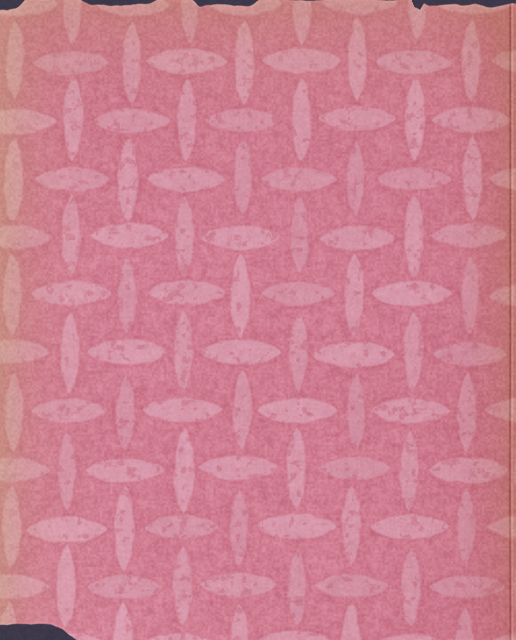
Reproduce this pattern procedurally as a Shadertoy shader.

```glsl
const vec2 CELL = vec2(0.0891, 0.0911);      // spacing of neighbouring lenses
const vec2 FIRST = vec2(0.027, 0.096);       // first lens centre, from top left
const vec2 FLAT_LENS = vec2(0.060, 0.0185);  // half length, half thickness
const vec2 TALL_LENS = vec2(0.062, 0.0140);
const float SKEW = 0.012;
const float JITTER = 0.006;
const float SHEET_WIDTH = 0.8047;
const vec3 GROUND = vec3(0.815, 0.487, 0.570);
const vec3 RAISED = vec3(0.840, 0.590, 0.665);
const vec3 SHADE = vec3(0.760, 0.395, 0.475);
const vec3 AGED = vec3(0.755, 0.490, 0.455);
const vec3 BACKING = vec3(0.24, 0.22, 0.29);

float hash(vec2 p) {
    vec3 q = fract(vec3(p.xyx) * 0.1031);
    q += dot(q, q.yzx + 33.33);
    return fract((q.x + q.y) * q.z);
}

float noise(vec2 p) {
    vec2 i = floor(p), f = fract(p);
    f = f * f * (3.0 - 2.0 * f);
    return mix(mix(hash(i), hash(i + vec2(1, 0)), f.x),
               mix(hash(i + vec2(0, 1)), hash(i + vec2(1, 1)), f.x), f.y);
}

float fbm(vec2 p) {
    float sum = 0.0, gain = 0.533;
    for (int i = 0; i < 4; i++) {
        sum += gain * noise(p);
        p = p * 2.03 + 17.7;
        gain *= 0.5;
    }
    return sum;
}

// Approximate distance to a pointed oval lying along x
float lens(vec2 p, vec2 size) {
    p = abs(p);
    float t = min(p.x / size.x, 1.0);
    return p.y - size.y * pow(1.0 - t * t, 0.72) + max(p.x - size.x, 0.0);
}

// Nearest lens of the basket weave: x = distance, y = random value
vec2 weave(vec2 p) {
    vec2 g = (p - FIRST) / CELL;
    vec2 base = floor(g + 0.5);
    vec2 best = vec2(1.0, 0.0);
    for (int j = -1; j <= 1; j++)
    for (int i = -1; i <= 1; i++) {
        vec2 id = base + vec2(i, j);
        float rnd = hash(id + 41.0);
        vec2 shift = vec2(hash(id + 73.0), hash(id + 97.0)) - 0.5;
        vec2 q = (g - id) * CELL - shift * JITTER;
        bool tall = mod(id.x + id.y, 2.0) < 0.5;
        float d = lens(tall ? q.yx : q, (tall ? TALL_LENS : FLAT_LENS) * (0.94 + 0.12 * rnd));
        if (d < best.x) best = vec2(d, rnd);
    }
    return best;
}

float span(float x, float a, float b) {
    return smoothstep(a - 0.012, a + 0.012, x) * (1.0 - smoothstep(b - 0.012, b + 0.012, x));
}

// Signed distance inside the torn sheet
float tornSheet(vec2 p) {
    float rag = 0.012 * (fbm(vec2(p.x * 26.0, 3.0)) - 0.5);
    float top = 0.018 * span(p.x, -0.1, 0.035) + 0.010 * span(p.x, 0.13, 0.24)
              + 0.014 * span(p.x, 0.305, 0.40) + 0.012 * span(p.x, 0.66, 0.9)
              + 0.017 * (1.0 - smoothstep(0.003, 0.012, abs(p.x - 0.652))) - 0.003;
    float bottom = 0.976 + 0.028 * smoothstep(0.075, 0.135, p.x);
    return min(p.y - top - rag, bottom + rag * 0.7 - p.y);
}

void mainImage(out vec4 fragColor, in vec2 fragCoord) {
    float px = 1.0 / iResolution.y;
    vec2 p = vec2(fragCoord.x, iResolution.y - fragCoord.y) * px;

    // Paper fibre and fine cloth grain
    float grain = noise(p * 310.0) - 0.5;
    float blotch = fbm(p * 85.0) - 0.5;
    float cloth = noise(p * vec2(260.0, 70.0)) + noise(p * vec2(70.0, 260.0)) - 1.0;

    // Embossed lenses with worn rims and shaded surroundings
    vec2 w = weave(p + vec2(SKEW * p.y, 0.0) + 0.003 * (vec2(noise(p * 60.0), noise(p * 60.0 + 9.0)) - 0.5));
    float d = w.x + 0.005 * blotch;
    float raised = 1.0 - smoothstep(-0.0025, 0.0015 + px, d);
    float halo = exp(-max(d, 0.0) / 0.006) * (1.0 - raised);
    float pits = smoothstep(0.56, 0.74, fbm(p * 105.0 + 31.0)) * raised;

    vec3 color = mix(GROUND, SHADE, halo * 0.36);
    color = mix(color, RAISED + 0.02 * (w.y - 0.5), raised * (0.80 + 0.2 * w.y));
    color = mix(color, SHADE, pits * 0.45);
    color += vec3(0.7, 1.0, 0.95) * (grain * 0.075 + cloth * 0.035 + blotch * 0.07) * (1.0 - 0.45 * raised);

    // Uneven fading and browned margins
    float cloud = fbm(p * 5.0);
    color += vec3(0.025, 0.035, 0.035) * (smoothstep(0.75, 0.0, p.x) * p.y + cloud - 0.75);
    float left = exp(-p.x / 0.045);
    float right = exp(-(SHEET_WIDTH - p.x) / 0.035);
    float top = exp(-p.y / 0.075);
    float age = clamp((left + right + 0.8 * top) * (0.65 + 0.6 * cloud), 0.0, 0.9);
    vec3 brown = AGED + vec3(0.035, 0.08, 0.075) * (raised + 0.7 * left);
    color = mix(color, brown + 0.06 * grain, age);
    color -= vec3(0.02, 0.035, 0.03) * smoothstep(0.66, 0.79, p.x);

    // Crease beside the right margin
    float crease = p.x - 0.7965 - 0.002 * (noise(vec2(p.y * 4.0, 2.0)) - 0.5);
    color -= 0.13 * (1.0 - smoothstep(0.0, 0.0015 + px, abs(crease)));
    color += 0.07 * (1.0 - smoothstep(0.0, 0.002 + px, abs(crease - 0.003)));

    // Ragged sheet over a dark backing
    float inside = tornSheet(p);
    color += 0.06 * exp(-max(inside, 0.0) / 0.003);
    vec3 backing = BACKING + 0.025 * grain;
    fragColor = vec4(mix(backing, color, smoothstep(-px, px, inside)), 1.0);
}
```
